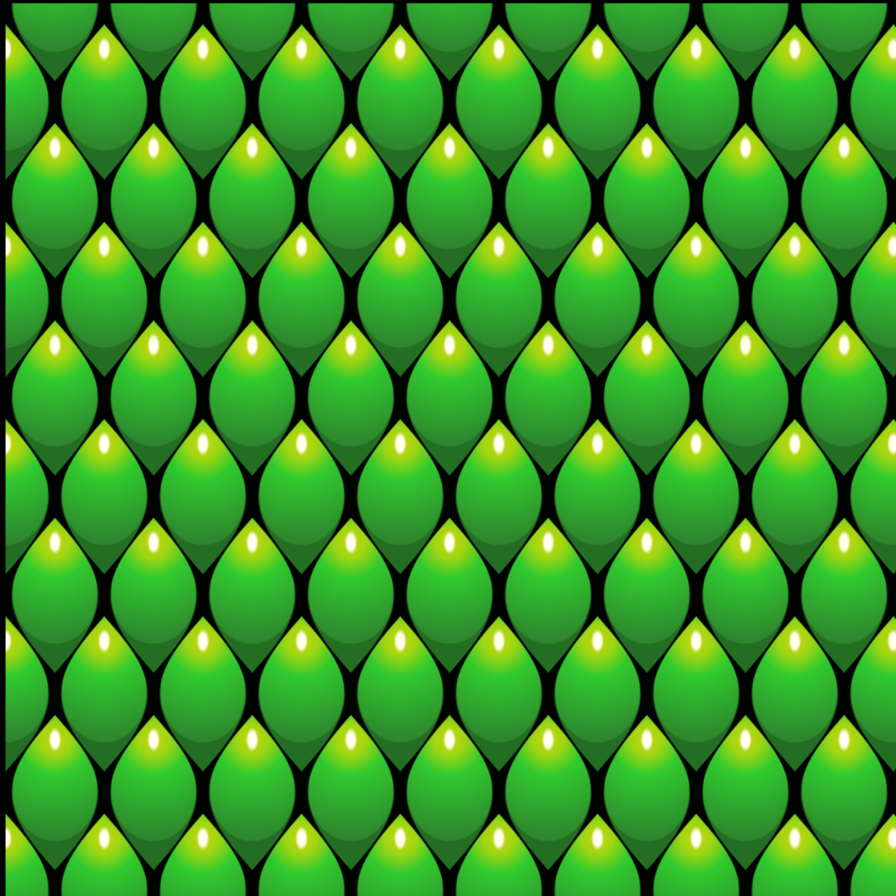
Write a three.js fragment shader that draws this pattern.

```glsl
varying vec2 vUv;

// Layout, in canvas units
const float PERIOD = 0.1101;
const vec2 FIRST_TIP = vec2(0.0063, 0.9727);
const vec2 BORDER = vec2(0.0062, 0.0036);   // left, top

// Scale shape, in periods
const float SCALE_HEIGHT = 1.573;
const float HALF_WIDTH = 0.438;
const vec2 BODY_RADII = vec2(0.427, 0.49);
const float GLINT_DROP = 0.25;
const vec2 GLINT_RADII = vec2(0.052, 0.098);
const float MIN_SOFTNESS = 0.012;

// Radii where the body gradient changes, in periods
const float GLOW_CORE = 0.15;
const float GLOW_END = 0.36;
const float SHADE_END = 0.98;

const vec3 GAP = vec3(0.0, 0.01, 0.0);
const vec3 UNDERSIDE = vec3(0.14, 0.43, 0.14);
const vec3 SHADE = vec3(0.18, 0.53, 0.18);
const vec3 GREEN = vec3(0.19, 0.79, 0.18);
const vec3 LIME = vec3(0.64, 0.84, 0.07);
const vec3 YELLOW = vec3(0.80, 0.83, 0.06);
const vec3 GLINT = vec3(1.0, 1.0, 0.94);

const float PI = 3.14159265;

// 1 inside an ellipse, 0 outside
float ellipseMask(vec2 p, vec2 radii, float soft) {
  float d = (length(p / radii) - 1.0) * min(radii.x, radii.y);
  return 1.0 - smoothstep(-soft, soft, d);
}

// Coverage of a lens whose half width follows a sine; p.y runs down from its tip
float lensMask(vec2 p, float soft) {
  if (p.y < 0.0 || p.y > SCALE_HEIGHT) return 0.0;
  float k = PI / SCALE_HEIGHT;
  float slope = HALF_WIDTH * k * cos(k * p.y);
  float inset = HALF_WIDTH * sin(k * p.y) - abs(p.x);
  return smoothstep(-soft, soft, inset / sqrt(1.0 + slope * slope));
}

vec3 scaleColor(vec2 p, float soft) {
  // Radial gradient around the glint
  vec2 fromGlint = p - vec2(0.0, GLINT_DROP);
  float r = length(fromGlint);
  vec3 body = mix(YELLOW, LIME, smoothstep(0.0, GLOW_CORE, r));
  body = mix(body, GREEN, clamp((r - GLOW_CORE) / (GLOW_END - GLOW_CORE), 0.0, 1.0));
  body = mix(body, SHADE, clamp((r - GLOW_END) / (SHADE_END - GLOW_END), 0.0, 1.0));

  // Dark crescent below the rounded body
  vec2 fromCenter = vec2(p.x, max(p.y - 0.5 * SCALE_HEIGHT, 0.0));
  vec3 color = mix(UNDERSIDE, body, ellipseMask(fromCenter, BODY_RADII, soft));

  return mix(color, GLINT, ellipseMask(fromGlint, GLINT_RADII, 1.5 * soft));
}

void main() {
  vec2 cell = vec2(vUv.x - FIRST_TIP.x, FIRST_TIP.y - vUv.y) / PERIOD;
  float pixel = max(fwidth(vUv.x), fwidth(vUv.y));
  float soft = max(MIN_SOFTNESS, 0.75 * pixel / PERIOD);

  // Two staggered rows can reach any point
  vec3 color = GAP;
  for (int i = 1; i >= 0; i--) {
    float row = floor(cell.y) - float(i);
    float x = fract(cell.x - 0.5 * mod(row, 2.0) + 0.5) - 0.5;
    vec2 p = vec2(x, cell.y - row);
    color = mix(color, scaleColor(p, soft), lensMask(p, soft));
  }

  // Black strips along the left and top
  vec2 inside = smoothstep(BORDER - pixel, BORDER + pixel, vec2(vUv.x, 1.0 - vUv.y));
  gl_FragColor = vec4(mix(GAP, color, inside.x * inside.y), 1.0);
}
```
